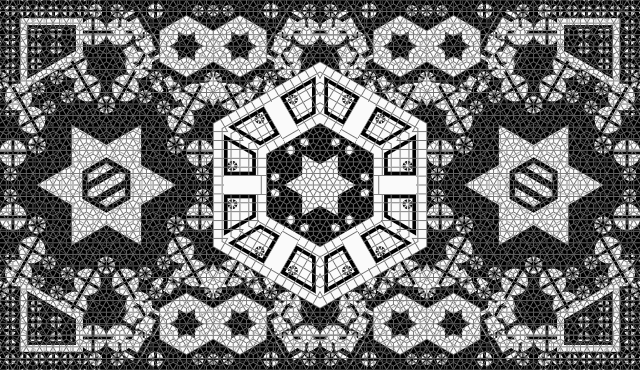
Give the GLSL for this pattern, as a Shadertoy shader.

```glsl
// Black and white hexagonal mosaic of stars, rosettes and frames under a fine grey tile grid.

const float ROW = 1.7320508;      // height between hexagon rows (apothem = 1)
const float GROUT = 0.0042;       // half width of tile lines
const float GROUT_GREY = 0.43;
const float WHITE = 0.98;
const float BLACK = 0.005;
const float TILE = 0.0833;        // square tile size
const float KITE = 0.125;         // kite rosette spacing
const float CORE = 0.5;           // apothem of the central dark hexagon
const float CORE_STAR = 0.335;
const float SIDE_STAR = 0.65;
const float SMALL_HEX = 0.25;
const float FRAME = 0.035;
const vec2 SLANT = vec2(0.5, 0.8660254);
const vec2 SECTOR = vec2(-0.5, 0.8660254);

float pixel;

float fill(float d) { return clamp(0.5 - d / pixel, 0.0, 1.0); }
float line(float d) { return fill(abs(d) - GROUT); }
void paint(inout float ink, float tone, float d) { ink = mix(ink, tone, fill(d)); }

// Reflect into one 30 degree sector of a hexagon.
vec2 fold(vec2 p) {
    p = abs(p);
    vec2 n = vec2(-SLANT.y, SLANT.x);
    p -= 2.0 * max(dot(p, n), 0.0) * n;
    p -= 2.0 * max(dot(p, SECTOR), 0.0) * SECTOR;
    return p;
}

float star(vec2 p, float r) { return dot(fold(p), SLANT) - 0.5 * r; }
float box(vec2 p, vec2 b) { p = abs(p) - b; return max(p.x, p.y); }

// Centred remainder for repeated motifs.
vec2 repeat(vec2 p, vec2 s) { return p - s * round(p / s); }

float squareGrid(vec2 p, float s) {
    vec2 g = abs(repeat(p, vec2(s)));
    return line(min(g.x, g.y));
}

float kiteGrid(vec2 p, float s) {
    vec2 cell = s * vec2(1.0, ROW);
    vec2 a = repeat(p, cell), b = repeat(p - 0.5 * cell, cell);
    vec2 f = fold(dot(a, a) < dot(b, b) ? a : b);
    return line(min(f.y, 0.5 * s - f.x));
}

float gear(vec2 p, float r) {
    float len = length(p), a = atan(p.y, p.x + 1e-5);
    float slit = 0.1 * r - abs(sin(4.0 * a)) * len * 0.25;
    return max(max(len - r, 0.36 * r - len), slit);
}

float pie(vec2 p, float r) {
    vec2 a = abs(p);
    return max(length(p) - r, 0.014 - min(a.x, a.y));
}

// Woven panel of diagonal bands.
float plaid(vec2 p, vec2 size) {
    vec2 q = vec2(dot(p, SLANT), dot(p, vec2(-SLANT.y, SLANT.x)));
    vec2 g = abs(repeat(q, vec2(0.2, 0.16)));
    return max(box(q, size), 0.025 - min(g.x, g.y));
}

// Central ring with spokes and framed trapezoids.
void centreHex(vec2 f, inout float ink, inout float grid) {
    ink = WHITE;
    paint(ink, BLACK, f.x - CORE);
    paint(ink, WHITE, star(f, CORE_STAR));
    paint(ink, WHITE, fold(f - vec2(0.42, 0.075)).x - 0.038);
    float frame = max(max(0.6 - f.x, f.x - 0.9), max(0.09 - f.y, dot(f, SECTOR) + 0.04));
    paint(ink, BLACK, max(frame, -frame - FRAME));
    paint(ink, BLACK, gear(f - vec2(0.82, 0.18), 0.045));
    grid = f.x < CORE ? kiteGrid(f, KITE) : squareGrid(f, TILE);
    if (f.x > CORE && f.x < 0.9 && f.y < 0.09) grid = line(min(abs(f.x - 0.55), 0.09 - f.y));
}

// White star holding a striped hexagon.
void sideHex(vec2 p, vec2 f, inout float ink) {
    paint(ink, WHITE, star(f, SIDE_STAR));
    paint(ink, BLACK, abs(f.x - 0.2) - 0.025);
    float stripes = abs(abs(dot(p, SLANT)) - 0.075) - 0.032;
    paint(ink, BLACK, max(stripes, f.x - 0.2));
}

// Paired hexagons, a small star and woven panels.
void topHex(vec2 p, inout float ink) {
    vec2 m = vec2(abs(p.x), p.y);
    paint(ink, WHITE, plaid(m - vec2(0.74, -0.38), vec2(0.26, 0.19)));
    paint(ink, WHITE, plaid(m - vec2(0.43, -0.86), vec2(0.12, 0.1)));
    vec2 h = m - vec2(SMALL_HEX, -SMALL_HEX * ROW);
    paint(ink, WHITE, fold(h).x - SMALL_HEX);
    paint(ink, BLACK, star(h, 0.16));
    paint(ink, WHITE, star((p - vec2(0.0, -0.85)).yx, 0.15));
    vec2 g = vec2(repeat(m, vec2(0.14)).x, p.y + 0.1);
    paint(ink, WHITE, max(gear(g, 0.05), m.x - 0.21));
    paint(ink, WHITE, pie(m - vec2(0.54, -0.1), 0.07));
}

// Slanted white frame with rows of beads beside it.
void cornerHex(vec2 p, inout float ink) {
    vec2 a = abs(p);
    float frame = max(max(0.195 - a.x, a.x - 0.78), max(0.17 - a.y, dot(a, SLANT) - 0.835));
    paint(ink, BLACK, frame);
    paint(ink, WHITE, max(frame, -frame - 0.065));
    vec2 bead = repeat(a - vec2(0.34, 0.3), vec2(0.19, 0.15));
    paint(ink, WHITE, max(pie(bead, 0.055), frame + 0.1));
    vec2 row = repeat(a - 0.1, vec2(0.135));
    paint(ink, WHITE, max(pie(row, 0.05), min(a.x, a.y) - 0.16));
}

void mainImage(out vec4 fragColor, in vec2 fragCoord) {
    pixel = 2.0 * ROW / iResolution.y;
    vec2 p = (fragCoord - 0.5 * iResolution.xy) * pixel;
    vec2 q = abs(p);
    vec2 side = vec2(q.x - 2.0, p.y), top = q - vec2(1.0, ROW), corner = q - vec2(3.0, ROW);
    vec2 centreF = fold(p), sideF = fold(side), topF = fold(top);
    float ink = BLACK, grid = 0.0;

    if (centreF.x < 1.0) {
        centreHex(centreF, ink, grid);
    } else {
        bool inSide = sideF.x < 1.0, inTop = topF.x < 1.0;
        vec2 f = inSide ? sideF : inTop ? topF : fold(corner);
        // Rosettes shared by the outer hexagons
        paint(ink, WHITE, pie(f - vec2(0.875, 0.3), 0.125));
        paint(ink, WHITE, gear(f - vec2(0.65, 0.375), 0.08));
        paint(ink, WHITE, gear(f - vec2(0.9, 0.1), 0.06));
        if (inSide) sideHex(side, f, ink);
        else if (inTop) topHex(top, ink);
        else cornerHex(corner, ink);
        grid = max(kiteGrid(f, KITE), 0.6 * squareGrid(f, TILE));
    }
    fragColor = vec4(vec3(mix(ink, GROUT_GREY, grid)), 1.0);
}
```
